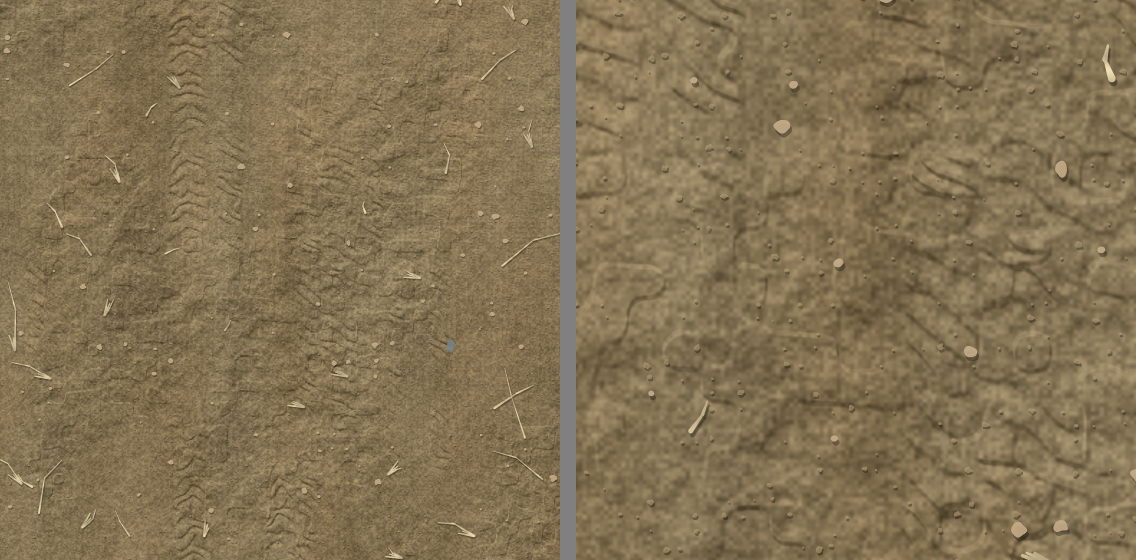
Left, the full canvas; right, a detail of the centre.
A Shadertoy shader for this texture:

```glsl
// Dry dirt track seen from above: a noise height field pressed with vertical
// tyre treads is lit from the top, then sprinkled with grit, pebbles and
// bent pieces of straw that cast small shadows.

const vec3 SOIL_DARK  = vec3(0.385, 0.325, 0.222);
const vec3 SOIL_LIGHT = vec3(0.630, 0.550, 0.408);
const vec3 WARM_TINT  = vec3(1.012, 0.998, 0.975);
const vec3 COOL_TINT  = vec3(0.990, 1.002, 1.015);
const vec3 STRAW      = vec3(0.86, 0.79, 0.63);
const vec3 PEBBLE     = vec3(0.78, 0.68, 0.54);
const vec3 CHIP       = vec3(0.45, 0.53, 0.56);
const vec2 CHIP_POS   = vec2(0.805, 0.383);
const vec2 LIGHT_DIR  = vec2(-0.4, 0.92);
const float LIGHT_STEP = 0.003;
const float RELIEF     = 3.4;
const float GRAIN      = 0.85;
const float TREAD_RATE = 42.0;
const float TREAD_DEPTH = 0.22;
const int STRAWS = 34;
const int TREADS = 10;

// Each tread: centre x, half width, lower end, upper end
const vec4 TREAD[TREADS] = vec4[TREADS](
    vec4(0.335, 0.034, 0.54, 1.10), vec4(0.345, 0.034, -0.1, 0.22),
    vec4(0.500, 0.024, -0.1, 0.20), vec4(0.605, 0.032, 0.18, 0.86),
    vec4(0.670, 0.013, 0.54, 0.94), vec4(0.705, 0.015, 0.12, 0.56),
    vec4(0.785, 0.017, 0.14, 0.57), vec4(0.062, 0.018, 0.30, 0.57),
    vec4(0.410, 0.022, 0.52, 1.10), vec4(0.548, 0.018, -0.1, 0.90));

float hash(vec2 p) {
    return fract(sin(dot(p, vec2(127.1, 311.7))) * 43758.5453);
}

float noise(vec2 p) {
    vec2 i = floor(p), f = fract(p);
    f = f * f * (3.0 - 2.0 * f);
    return mix(mix(hash(i), hash(i + vec2(1, 0)), f.x),
               mix(hash(i + vec2(0, 1)), hash(i + vec2(1, 1)), f.x), f.y);
}

// Octaves are turned so that no grid shows
float fbm(vec2 p) {
    float sum = 0.0, amp = 0.5;
    for (int i = 0; i < 4; i++) {
        sum += amp * noise(p);
        p = mat2(1.6, 1.2, -1.2, 1.6) * p + 17.3;
        amp *= 0.5;
    }
    return sum;
}

// Clods, rough soil and the slanted lugs of every tread
float height(vec2 p) {
    float rough = smoothstep(0.3, 0.75, noise(p * vec2(11.0, 6.0) + 4.0));
    float h = fbm(p * 32.0) * mix(0.5, 1.1, rough);
    h += 0.16 * rough * smoothstep(0.5, 0.62, noise(p * 48.0 + 60.0));
    vec2 warp = vec2(noise(p * 40.0), noise(p * 40.0 + 51.0)) - 0.5;
    float wear = smoothstep(0.15, 0.5, noise(p * vec2(24.0, 13.0) + 9.0));
    for (int i = 0; i < TREADS; i++) {
        vec4 t = TREAD[i];
        float side = (p.x - t.x + 0.012 * warp.x) / t.y;
        float mask = smoothstep(1.1, 0.8, abs(side))
                   * smoothstep(t.z, t.z + 0.06, p.y) * smoothstep(t.w, t.w - 0.06, p.y);
        float slant = i < 3 ? abs(side) * 0.9 : side * 0.65;
        float w = fract(p.y * TREAD_RATE + slant + 1.1 * warp.y + float(i) * 0.37);
        float lug = smoothstep(0.0, 0.22, w) * (1.0 - smoothstep(0.35, 1.0, w));
        h += TREAD_DEPTH * mask * wear * (lug - 0.35);
    }
    return h;
}

// Tapered stroke from a to b
float stroke(vec2 p, vec2 a, vec2 b, float width, float px) {
    vec2 ab = b - a;
    float along = clamp(dot(p - a, ab) / dot(ab, ab), 0.0, 1.0);
    float d = length(p - a - ab * along);
    return clamp((width * (1.0 - 0.6 * along) - d) / px + 0.5, 0.0, 1.0);
}

vec2 polar(float angle) { return vec2(cos(angle), sin(angle)); }

// Bent stalks, some with a narrow ear; long ones lie near the sides
float straw(vec2 p, float px) {
    float cover = 0.0;
    for (int i = 0; i < STRAWS; i++) {
        float id = float(i) + 1.0;
        float spread = 2.0 * fract(id * 0.618) - 1.0;
        vec2 a = vec2(0.5 + 0.48 * sign(spread) * pow(abs(spread), 0.55), hash(vec2(id, 2.7)));
        float angle = 1.57 + 2.4 * (hash(vec2(id, 3.1)) - 0.5);
        float size = mix(0.012, 0.08, hash(vec2(id, 4.9)) * smoothstep(0.1, 0.8, abs(spread)));
        float width = mix(0.0013, 0.0024, hash(vec2(id, 5.3)));
        vec2 b = a + size * polar(angle);
        vec2 c = b + 0.7 * size * polar(angle + 1.4 * (hash(vec2(id, 6.1)) - 0.5));
        cover = max(cover, max(stroke(p, a, b, width, px), stroke(p, b, c, width * 0.7, px)));
        if (hash(vec2(id, 7.7)) > 0.6) {
            for (int k = -1; k <= 1; k++) {
                float reach = 0.022 + 0.006 * float(k);
                vec2 tip = a + reach * polar(angle + 0.15 + 0.24 * float(k));
                cover = max(cover, stroke(p, a, tip, 0.0024, px) * 0.9);
            }
        }
    }
    return cover;
}

// One lumpy stone in some cells of a grid, mostly small
float stones(vec2 p, float cells, float share, float px) {
    vec2 id = floor(p * cells);
    if (hash(id + 3.7) > share) return 0.0;
    vec2 q = fract(p * cells) - 0.3 - 0.4 * vec2(hash(id + 11.1), hash(id + 23.9));
    float size = hash(id + 31.3);
    float radius = mix(0.07, 0.24, size * size) * (0.6 + 0.8 * noise(p * cells * 6.0));
    return clamp((radius - length(q * vec2(1.0, 1.15))) / (cells * px) + 0.5, 0.0, 1.0);
}

void mainImage(out vec4 fragColor, in vec2 fragCoord) {
    vec2 p = fragCoord / iResolution.y;
    float px = 1.0 / iResolution.y;

    // Soil tone: broad patches, wheel streaks, lit relief and fine grain
    float patches = fbm(p * vec2(8.0, 5.0) + 2.0) - 0.47;
    float streaks = noise(vec2(p.x * 30.0 + 0.6 * noise(p * 9.0), p.y * 1.8)) - 0.5;
    float relief = height(p) - height(p + LIGHT_STEP * LIGHT_DIR);
    float grain = 0.65 * noise(p * 390.0) + 0.35 * noise(p * 190.0 + 7.0) - 0.5;
    float tone = 0.56 + 0.5 * patches + 0.17 * streaks
               + RELIEF * clamp(relief, -0.16, 0.1) + GRAIN * grain;
    vec3 col = mix(SOIL_DARK, SOIL_LIGHT, clamp(tone, -0.35, 1.2));
    col *= mix(COOL_TINT, WARM_TINT, smoothstep(0.2, 0.8, fbm(p * vec2(12.0, 4.0) + 30.0)));

    // Grit and pebbles with shadows on the far side from the light
    vec2 shift = 0.0026 * LIGHT_DIR;
    col *= 1.0 - 0.3 * stones(p + 0.6 * shift, 110.0, 0.2, px);
    col = mix(col, SOIL_LIGHT * 1.08, 0.65 * stones(p, 110.0, 0.2, px));
    col *= 1.0 - 0.3 * stones(p + shift, 38.0, 0.07, px);
    col = mix(col, PEBBLE, 0.9 * stones(p, 38.0, 0.07, px));

    // One bluish chip
    float chip = length((p - CHIP_POS) * vec2(1.7, 1.0)) - 0.011;
    col = mix(col, CHIP, 0.8 * clamp(0.5 - chip / px, 0.0, 1.0));

    // Straw over its shadow
    col *= 1.0 - 0.4 * straw(p + shift, 2.0 * px);
    col = mix(col, STRAW * (0.85 + 0.3 * noise(p * 120.0)), 0.95 * straw(p, px));
    fragColor = vec4(col, 1.0);
}
```
